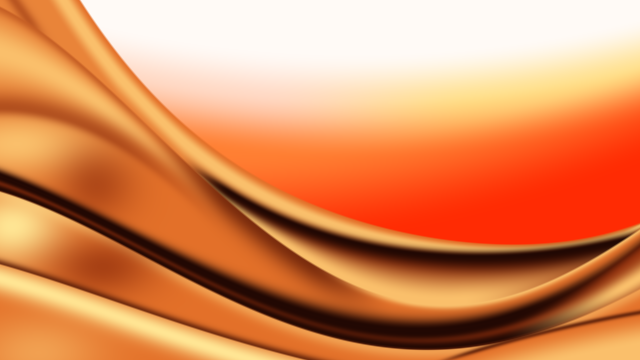
A WebGL 2 fragment shader for this background:

```glsl
#version 300 es
precision highp float;

uniform vec2 u_resolution;
out vec4 fragColor;

// Palette
const vec3 WHITE  = vec3(1.0, 0.98, 0.965);
const vec3 PEACH  = vec3(1.0, 0.83, 0.74);
const vec3 YELLOW = vec3(1.0, 0.87, 0.52);
const vec3 CREAM  = vec3(1.0, 0.90, 0.58);
const vec3 GOLD   = vec3(0.98, 0.75, 0.42);
const vec3 AMBER  = vec3(1.0, 0.50, 0.20);
const vec3 ORANGE = vec3(0.89, 0.44, 0.16);
const vec3 FLAME  = vec3(1.0, 0.17, 0.01);
const vec3 RUST   = vec3(0.58, 0.19, 0.05);
const vec3 DARK   = vec3(0.13, 0.03, 0.01);

// Heights of each fold at x = 0, 1/4, 1/2, 3/4 and 1
const float[5] CREST  = float[5](1.428, 0.718, 0.424, 0.324, 0.380);
const float[5] SHADOW = float[5](1.231, 0.611, 0.352, 0.287, 0.345);
const float[5] FRONT  = float[5](0.981, 0.618, 0.255, 0.160, 0.363);
const float[5] GROOVE = float[5](0.514, 0.306, 0.123, 0.102, 0.322);
const float[5] HEM    = float[5](0.468, 0.264, 0.072, 0.039, 0.197);
const float[5] BASE   = float[5](0.266, 0.120, -0.009, -0.088, -0.157);

// Quartic through five evenly spaced heights, by forward differences
float curve(float x, float[5] h) {
    float t = 4.0 * x;
    float d1 = h[1] - h[0];
    float d2 = h[2] - 2.0 * h[1] + h[0];
    float d3 = h[3] - 3.0 * (h[2] - h[1]) - h[0];
    float d4 = h[4] - 4.0 * (h[3] + h[1]) + 6.0 * h[2] + h[0];
    return h[0] + t * (d1 + (t - 1.0) / 2.0 * (d2 + (t - 2.0) / 3.0 * (d3 + (t - 3.0) / 4.0 * d4)));
}

float bell(float d, float width) {
    d /= width;
    return exp(-d * d);
}

float blob(vec2 p, vec2 center, vec2 radius) {
    vec2 d = (p - center) / radius;
    return exp(-dot(d, d));
}

float cover(float d) {
    float aa = fwidth(d);
    return smoothstep(-aa, aa, d);
}

vec3 sky(vec2 p) {
    float depth = 0.685 + 0.5 * (p.x - 0.56) * (p.x - 0.56) - p.y;
    vec3 haze = mix(PEACH, YELLOW, smoothstep(0.4, 0.75, p.x));
    vec3 col = mix(WHITE, haze, smoothstep(-0.17, 0.0, depth));
    col = mix(col, AMBER, smoothstep(-0.04, 0.13, depth));
    return mix(col, FLAME, smoothstep(0.06, 0.34, depth + 0.25 * (p.x - 0.6)));
}

// Rear ribbon with its long inner shadow
vec3 rearSheet(vec2 p, float crest, float shadow, float front) {
    float t = (crest - p.y) / max(crest - max(shadow, front), 0.01);
    vec3 col = mix(ORANGE, GOLD, smoothstep(0.0, 0.45, t));
    col = mix(col, ORANGE, 0.75 * smoothstep(0.55, 1.0, t));
    float u = (shadow - p.y) / max(shadow - front, 0.01);
    vec3 inner = mix(RUST, GOLD, smoothstep(0.1, 0.9, u));
    inner = mix(inner, RUST, 0.7 * smoothstep(0.72, 0.93, p.x));
    float reveal = smoothstep(0.28, 0.36, p.x);
    float d = p.y - shadow;
    col = mix(col, inner, reveal * smoothstep(0.01, -0.01, d));
    float width = d > 0.0 ? 0.016 : mix(0.022, 0.04, p.x);
    col = mix(col, DARK, reveal * bell(d, width));
    float crease = p.x - 0.022 - 0.4 * (1.0 - p.y);
    return mix(col, RUST, 0.55 * bell(crease, 0.012) * smoothstep(0.85, 0.95, p.y));
}

// Front ribbon: arched crease at left, dark groove and hem
vec3 frontSheet(vec2 p, float front, float groove, float hem) {
    float left = 1.0 - smoothstep(0.15, 0.36, p.x);
    float arch = 0.70 - 2.8 * p.x * p.x;
    float v = (front - p.y) / max(front - arch, 0.05);
    vec3 col = mix(ORANGE, GOLD, left * bell(v - 0.45, 0.33));
    col = mix(col, GOLD, blob(p, vec2(0.03, 0.60), vec2(0.13, 0.09)));
    col = mix(col, RUST, 0.65 * blob(p, vec2(0.15, 0.49), vec2(0.06, 0.10)));
    float a = p.y - arch;
    col = mix(col, RUST, 0.65 * left * bell(a, a > 0.0 ? 0.04 : 0.02));
    float under = front - p.y;
    float middle = smoothstep(0.22, 0.36, p.x) * (1.0 - smoothstep(0.48, 0.62, p.x));
    col = mix(col, RUST * 0.75, 0.9 * middle * bell(under, 0.06));
    col = mix(col, RUST, 0.4 * left * bell(under, 0.02));
    col = mix(col, GOLD, smoothstep(0.48, 0.65, p.x) * bell(under, 0.012));
    float g = p.y - groove;
    float m = -g / max(groove - hem, 0.01);
    vec3 lower = mix(DARK, RUST, 0.7 * bell(m - 0.5, 0.2) + 0.35 * smoothstep(0.85, 1.0, m));
    vec3 bronze = mix(RUST, GOLD, bell(m - 0.75, 0.3));
    lower = mix(lower, bronze, smoothstep(0.78, 0.98, p.x));
    col = mix(col, lower, smoothstep(0.008, -0.008, g));
    float depth = 1.0 - 0.5 * smoothstep(0.8, 1.0, p.x);
    return mix(col, DARK, depth * bell(g, 0.016 + 0.016 * bell(p.x - 0.55, 0.3)));
}

// Lower cloth with a highlighted fold in each corner
vec3 lowerSheet(vec2 p, float hem, float base) {
    vec3 col = mix(ORANGE, GOLD, 0.6 * bell(hem - p.y, 0.025));
    col = mix(col, CREAM, blob(p, vec2(0.02, 0.37), vec2(0.08, 0.10)));
    col = mix(col, RUST, 0.75 * blob(p, vec2(0.16, 0.26), vec2(0.08, 0.08)));
    float b = base - p.y;
    col = mix(col, RUST * 0.6, 0.85 * bell(b, 0.014));
    vec3 corner = mix(ORANGE, CREAM, bell(b - 0.04, 0.04));
    corner = mix(corner, GOLD, 0.6 * blob(p, vec2(0.06, 0.02), vec2(0.10, 0.10)));
    col = mix(col, corner, cover(b));
    float r = 1.0 - p.x;
    float f = 0.132 - 0.3 * r - 0.45 * r * r - p.y;
    col = mix(col, mix(ORANGE, GOLD, smoothstep(0.0, 0.09, f)), cover(f));
    return mix(col, RUST * 0.6, 0.85 * bell(f, 0.007) * smoothstep(0.65, 0.75, p.x));
}

void main() {
    vec2 p = gl_FragCoord.xy / u_resolution;
    float crest = curve(p.x, CREST);
    float front = curve(p.x, FRONT);
    float hem = curve(p.x, HEM);
    vec3 col = sky(p);
    col = mix(col, rearSheet(p, crest, curve(p.x, SHADOW), front), cover(crest - p.y));
    col = mix(col, frontSheet(p, front, curve(p.x, GROOVE), hem), cover(front - p.y));
    col = mix(col, lowerSheet(p, hem, curve(p.x, BASE)), cover(hem - p.y));
    fragColor = vec4(col, 1.0);
}
```
